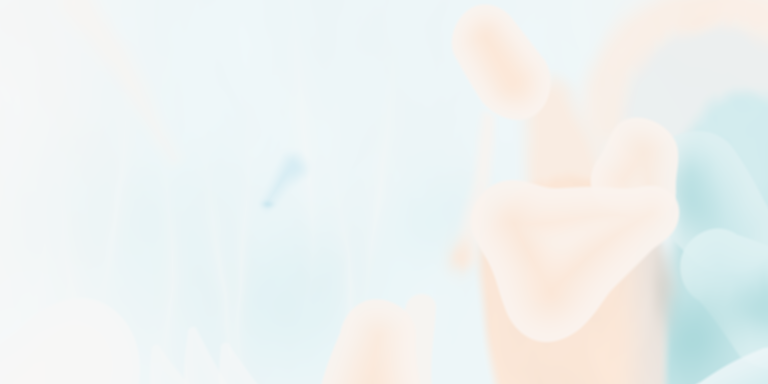
A WebGL 2 fragment shader for this background:

```glsl
#version 300 es
precision highp float;
// Pastel ink clouds: peach blooms and teal billows drifting in pale blue water.
uniform vec2 u_resolution;
out vec4 fragColor;

const vec3 WATER = vec3(0.930, 0.965, 0.973);
const vec3 MILK = vec3(0.965, 0.970, 0.970);
const vec3 CREAM = vec3(0.980, 0.953, 0.933);
const vec3 PEACH = vec3(0.984, 0.900, 0.836);
const vec3 AQUA = vec3(0.835, 0.930, 0.940);
const vec3 TEAL = vec3(0.650, 0.840, 0.850);

float hash(float n) { return fract(sin(n * 12.99) * 43758.5); }

// Layered sines, each octave bending the next; roughly -1..1
float swirl(vec2 p) {
  float sum = 0.0, amp = 0.5;
  for (int i = 0; i < 4; i++) {
    p += 0.35 * sin(p.yx * 1.7 + vec2(1.3, 4.1));
    sum += amp * sin(p.x + 0.6) * cos(p.y);
    p = mat2(1.5, 1.1, -1.1, 1.5) * p;
    amp *= 0.55;
  }
  return sum;
}

// Distance to a capsule whose ends are (x, y, radius)
float drop(vec2 p, vec3 a, vec3 b) {
  vec2 ab = b.xy - a.xy, ap = p - a.xy;
  float h = clamp(dot(ap, ab) / dot(ab, ab), 0.0, 1.0);
  return length(ap - ab * h) - mix(a.z, b.z, h);
}

float blend(float a, float b, float k) {
  float h = max(k - abs(a - b), 0.0) / k;
  return min(a, b) - h * h * k * 0.25;
}

float fill(float d, float soft) { return smoothstep(soft, -soft, d); }

// Soft round glow
float glow(vec2 p, vec2 c, vec2 size) {
  vec2 q = (p - c) / size;
  return exp(-dot(q, q));
}

// Translucent bloom with a pale rim and a warm core
void bloom(inout vec3 col, float d, vec3 rim, vec3 core, float depth, float alpha) {
  vec3 ink = mix(rim, core, smoothstep(0.0, -depth, d));
  col = mix(col, ink, alpha * fill(d, 0.006));
}

void main() {
  vec2 uv = gl_FragCoord.xy / u_resolution.y;
  uv.x *= 2.0 * u_resolution.y / u_resolution.x;
  float n = swirl(uv * vec2(7.0, 4.0));
  float fine = swirl(uv * vec2(16.0, 9.0) + 3.0);
  vec2 p = uv + 0.006 * vec2(sin(uv.y * 17.0 + 1.0), sin(uv.x * 19.0));
  vec2 w = uv + 0.022 * vec2(n, fine);

  // Water, milky on the left, with faint blue pools
  vec3 col = mix(MILK, WATER, smoothstep(-0.1, 0.6, uv.x + 0.12 * n));
  col = mix(col, AQUA, 0.45 * glow(w, vec2(0.75, 0.22), vec2(0.26, 0.2)));
  col = mix(col, AQUA, 0.30 * glow(w, vec2(1.14, 0.43), vec2(0.12, 0.12)));
  col = mix(col, AQUA, 0.22 * glow(w, vec2(0.35, 0.42), vec2(0.25, 0.2)));
  col += 0.006 * n + 0.003 * fine;

  // Hanging milky filaments
  for (float i = 0.0; i < 9.0; i++) {
    float x = 0.06 + 0.115 * i + 0.05 * hash(i + 2.0);
    float dx = w.x - x - 0.03 * sin(uv.y * 5.0 + i * 2.0);
    float reach = glow(uv, vec2(x, 0.15 + 0.5 * hash(i)), vec2(1.0, 0.28));
    col = mix(col, MILK, 0.5 * reach * exp(-abs(dx) * 55.0));
  }
  col = mix(col, CREAM, 0.5 * fill(drop(w, vec3(0.20, 1.0, 0.05), vec3(0.46, 0.6, 0.01)), 0.04));

  // Small blue plume
  float plume = drop(w, vec3(0.695, 0.47, 0.004), vec3(0.775, 0.565, 0.025));
  col = mix(col, vec3(0.80, 0.91, 0.945), 0.65 * fill(plume, 0.025));
  col = mix(col, vec3(0.76, 0.89, 0.93), 0.6 * glow(uv, vec2(0.698, 0.468), vec2(0.014, 0.009)));

  // Arch at the upper right and the haze below it
  col = mix(col, CREAM, 0.8 * glow(w, vec2(1.95, 0.95), vec2(0.28, 0.16)));
  float radius = length(w - vec2(1.86, 0.70));
  col = mix(col, vec3(0.92, 0.935, 0.935), 0.85 * fill(radius - 0.25, 0.04));
  float arch = abs(radius - 0.285) - 0.05;
  col = mix(col, mix(CREAM, PEACH, 0.35 + 0.2 * fine), 0.85 * fill(arch, 0.035) * smoothstep(0.5, 0.7, uv.y));

  // Teal billows
  float billow = drop(w, vec3(1.95, 0.59, 0.17), vec3(2.02, 0.0, 0.30));
  vec3 teal = mix(AQUA, TEAL, clamp(0.25 + 0.3 * n, 0.0, 1.0));
  teal = mix(teal, TEAL, 0.55 * glow(w, vec2(1.79, 0.45), vec2(0.07, 0.12)));
  col = mix(col, teal, 0.95 * fill(billow, 0.03));
  float fold = drop(p, vec3(1.80, 0.53, 0.13), vec3(1.90, 0.40, 0.12));
  bloom(col, fold, vec3(0.88, 0.945, 0.95), teal, 0.12, 0.7);
  float lobe = drop(p, vec3(1.87, 0.30, 0.10), vec3(2.02, 0.20, 0.16));
  bloom(col, lobe, vec3(0.87, 0.945, 0.95), AQUA, 0.14, 0.9);
  col = mix(col, TEAL, 0.8 * glow(w, vec2(1.81, 0.11), vec2(0.09, 0.12)));
  col = mix(col, TEAL, 0.6 * glow(w, vec2(2.01, 0.20), vec2(0.13, 0.07)));
  bloom(col, drop(p, vec3(1.86, -0.08, 0.09), vec3(2.03, -0.02, 0.12)), WATER, AQUA, 0.12, 0.85);

  // Stems and the column beneath the large bloom
  col = mix(col, CREAM, 0.7 * fill(drop(w, vec3(1.27, 0.70, 0.02), vec3(1.22, 0.33, 0.025)), 0.02));
  col = mix(col, PEACH, 0.7 * glow(w, vec2(1.205, 0.33), vec2(0.03, 0.04)));
  col = mix(col, mix(CREAM, PEACH, 0.6), 0.9 * fill(drop(w, vec3(1.44, 0.72, 0.06), vec3(1.48, 0.5, 0.11)), 0.04));
  float column = drop(w, vec3(1.49, 0.30, 0.24), vec3(1.52, -0.1, 0.22));
  vec3 trunk = mix(PEACH, vec3(0.93, 0.895, 0.87), smoothstep(1.58, 1.72, w.x));
  col = mix(col, trunk + 0.012 * fine, 0.95 * fill(column, 0.02));
  col = mix(col, vec3(0.80, 0.79, 0.76), 0.6 * glow(w, vec2(1.735, 0.25), vec2(0.03, 0.10)));

  // Peach blooms: top, upper lobe, large heart-shaped bowl
  vec3 core = PEACH + 0.01 * n;
  bloom(col, drop(p, vec3(1.262, 0.895, 0.088), vec3(1.34, 0.79, 0.10)), CREAM, core, 0.10, 0.95);
  float upper = blend(drop(p, vec3(1.67, 0.605, 0.08), vec3(1.62, 0.53, 0.085)),
                      drop(p, vec3(1.67, 0.605, 0.08), vec3(1.69, 0.5, 0.07)), 0.04);
  bloom(col, upper, CREAM, mix(CREAM, PEACH, 0.7), 0.10, 0.92);
  float bowl = blend(drop(p, vec3(1.345, 0.42, 0.11), vec3(1.43, 0.24, 0.115)),
                     drop(p, vec3(1.70, 0.45, 0.07), vec3(1.43, 0.25, 0.12)), 0.05);
  bowl = blend(bowl, drop(p, vec3(1.345, 0.42, 0.1), vec3(1.70, 0.44, 0.06)), 0.03);
  bloom(col, bowl, CREAM, core, 0.16, 0.95);

  // Blooms rising from the lower edge
  float bud = drop(p, vec3(0.985, 0.12, 0.10), vec3(0.97, -0.05, 0.14));
  bloom(col, drop(p, vec3(1.09, 0.20, 0.04), vec3(1.06, 0.0, 0.07)), CREAM, CREAM, 0.1, 0.7);
  bloom(col, bud, CREAM, core, 0.14, 0.9);
  bloom(col, drop(p, vec3(0.19, 0.04, 0.18), vec3(0.12, -0.05, 0.20)), MILK, vec3(0.972, 0.968, 0.964), 0.12, 0.9);
  for (float i = 0.0; i < 3.0; i++) {
    float x = 0.41 + 0.09 * i;
    float tip = drop(p, vec3(x, 0.08 + 0.06 * hash(i + 5.0), 0.012), vec3(x + 0.05, -0.06, 0.07));
    bloom(col, tip, MILK, WATER, 0.1, 0.65);
  }
  fragColor = vec4(clamp(col, 0.0, 1.0), 1.0);
}
```
